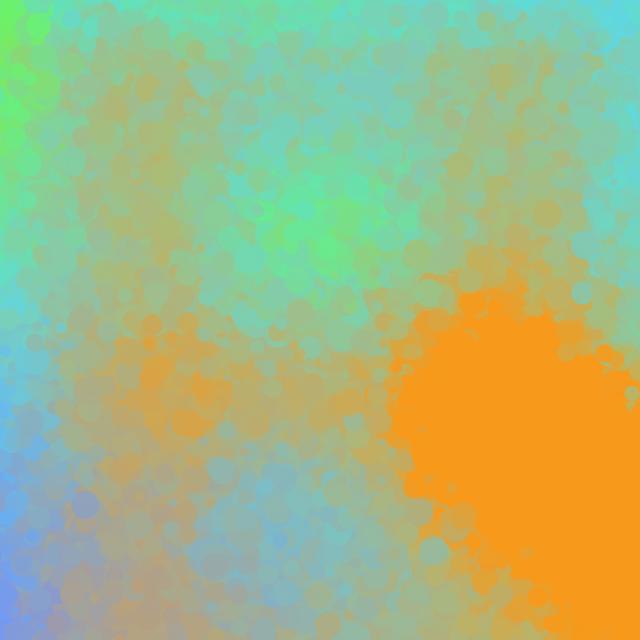
This background is drawn by a WebGL 1 fragment shader. Its source:

```glsl
precision highp float;
uniform vec2 u_resolution;

#define LAYERS 7
#define CELL 0.043
#define RADIUS_MIN 0.006
#define RADIUS_MAX 0.023
#define OPACITY 0.88
#define SAMPLE_SPREAD 0.07
#define WARM_SPREAD 0.20
#define HUE_SPREAD 0.22
#define GREEN vec3(0.42, 0.95, 0.42)
#define CYAN vec3(0.37, 0.85, 0.88)
#define BLUE vec3(0.44, 0.60, 0.97)
#define ORANGE vec3(0.97, 0.60, 0.10)

vec2 hash2(vec2 p) {
  vec3 q = fract(p.xyx * vec3(0.1031, 0.1030, 0.0973));
  q += dot(q, q.yzx + 33.33);
  return fract((q.xx + q.yz) * q.zy);
}

float glow(vec2 p, vec2 center, vec2 size) {
  vec2 d = (p - center) / size;
  return exp(-dot(d, d));
}

float segmentDistance(vec2 p, vec2 a, vec2 b) {
  vec2 ab = b - a;
  float t = clamp(dot(p - a, ab) / dot(ab, ab), 0.0, 1.0);
  return length(p - a - ab * t);
}

// Amount of orange; above 1 inside the solid blob
float warmth(vec2 p) {
  float columnLeft = exp(-pow(abs(p.x - 0.23) / 0.11, 2.0));
  float columnRight = exp(-pow(abs(p.x - 0.80) / 0.12, 2.0));
  float warm = 0.25 + 0.23 * columnLeft + 0.20 * columnRight;
  warm += 0.28 * glow(p, vec2(0.27, 0.39), vec2(0.15, 0.12));
  warm += 0.25 * glow(p, vec2(0.49, 0.39), vec2(0.16, 0.09));
  warm += 0.22 * glow(p, vec2(0.52, -0.02), vec2(0.24, 0.08));
  warm -= 0.10 * glow(p, vec2(0.43, 0.16), vec2(0.12, 0.10));
  warm -= 0.22 * glow(p, vec2(0.49, 0.65), vec2(0.17, 0.13));

  // Fade towards the left, right and top edges
  warm *= smoothstep(-0.06, 0.13, p.x);
  warm *= 1.0 - 0.6 * smoothstep(0.88, 1.0, p.x);
  warm *= 1.0 - smoothstep(0.87, 1.04, p.y);

  float d = segmentDistance(p, vec2(0.79, 0.35), vec2(1.02, 0.11));
  float halo = min(exp((0.155 - d) / 0.065), 3.0);
  return warm + (1.0 - warm) * halo;
}

// Cool hue: 0 green, 1 cyan, 2 blue
float coolHue(vec2 p) {
  float hue = mix(2.0 - 1.2 * p.x, 0.95, smoothstep(0.0, 0.7, p.y));
  hue -= 0.65 * glow(p, vec2(0.50, 0.64), vec2(0.14, 0.11));
  hue -= 0.95 * glow(p, vec2(0.0, 0.92), vec2(0.075, 0.30));
  return hue - 0.40 * glow(p, vec2(0.38, 1.02), vec2(0.28, 0.08));
}

vec3 fieldColor(vec2 p, vec2 shift) {
  float hue = clamp(coolHue(p) + shift.x * HUE_SPREAD, 0.0, 2.0);
  float warm = clamp(warmth(p) + shift.y * WARM_SPREAD, 0.0, 1.0);
  vec3 cool = mix(GREEN, CYAN, min(hue, 1.0));
  cool = mix(cool, BLUE, max(hue - 1.0, 0.0));
  return mix(cool, ORANGE, warm);
}

void main() {
  vec2 p = gl_FragCoord.xy / u_resolution.y;
  vec2 aspect = vec2(u_resolution.x / u_resolution.y, 1.0);
  float pixel = 1.0 / u_resolution.y;
  vec3 color = fieldColor(p / aspect, vec2(0.0));

  // Stacked layers of scattered flat discs
  for (int layer = 0; layer < LAYERS; layer++) {
    float k = float(layer);
    vec2 offset = vec2(0.37, 0.61) * k;
    vec2 cell = floor(p / CELL + offset);
    for (int j = -1; j <= 1; j++) {
      for (int i = -1; i <= 1; i++) {
        vec2 id = cell + vec2(float(i), float(j));
        vec2 seed = id + 17.0 + k * vec2(53.0, 91.0);
        vec2 center = (id + hash2(seed) - offset) * CELL;
        vec2 pick = hash2(seed + 411.0);
        float radius = mix(RADIUS_MIN, RADIUS_MAX, pick.x);
        float d = length(p - center) - radius;
        float cover = 1.0 - smoothstep(-0.75 * pixel, 0.75 * pixel, d);
        if (cover > 0.0) {
          vec2 drift = (hash2(seed + 823.0) - 0.5) * SAMPLE_SPREAD;
          vec2 shift = hash2(seed + 637.0) - 0.5;
          vec3 disc = fieldColor(center / aspect + drift, shift);
          color = mix(color, disc, cover * OPACITY);
        }
      }
    }
  }
  gl_FragColor = vec4(color, 1.0);
}
```
